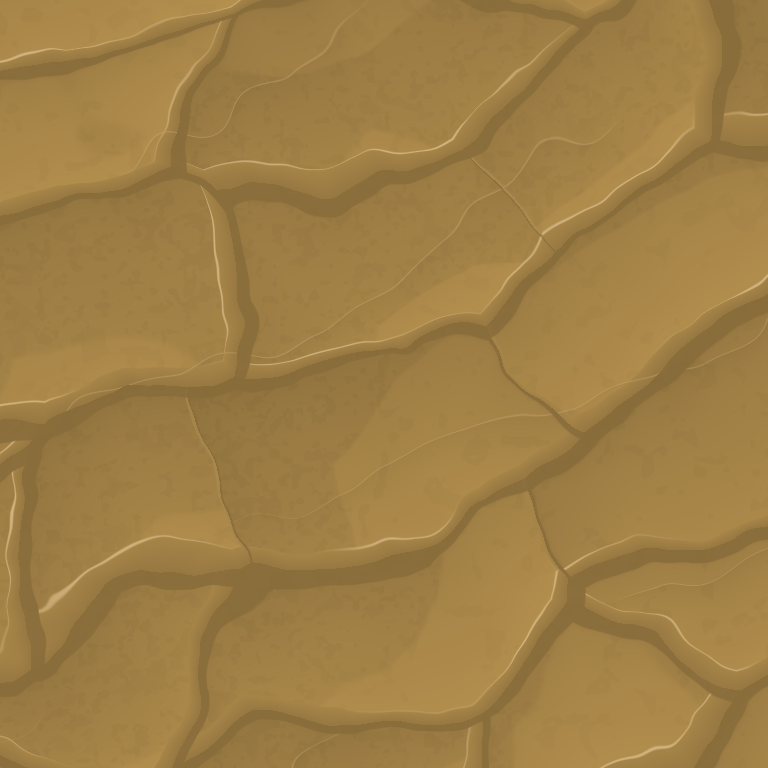
Reproduce this texture procedurally as a WebGL 2 fragment shader.

```glsl
#version 300 es
precision highp float;

uniform vec2 u_resolution;
out vec4 fragColor;

struct Slab {
    vec2 fromCentre;
    float id;
    float bevel;   // distance to the chamfer, negative inside it
    float shadow;  // distance to the dropped shadow, negative inside it
    float lit;     // how much the nearest lower edge faces down
};

float hash(vec2 p) {
    return fract(sin(dot(p, vec2(127.1, 311.7))) * 43758.5453);
}

vec2 hash2(vec2 p) {
    return vec2(hash(p), hash(p + 17.3));
}

float noise(vec2 p) {
    vec2 i = floor(p), f = fract(p);
    f = f * f * (3.0 - 2.0 * f);
    return mix(mix(hash(i), hash(i + vec2(1, 0)), f.x),
               mix(hash(i + vec2(0, 1)), hash(i + vec2(1, 1)), f.x), f.y);
}

vec2 wobble(vec2 p, float frequency, float amount) {
    vec2 s = p * frequency;
    return amount * (vec2(noise(s), noise(s + 31.7)) - 0.5);
}

vec2 cellPoint(vec2 cell) {
    return cell + 0.1 + 0.8 * hash2(cell);
}

// Stretched cells whose edges overlap like stone ledges
Slab slabAt(vec2 q, vec2 density, vec2 down, float rim, float drop) {
    vec2 g = q * density, home = floor(g), cell = home, centre = vec2(9.0);
    for (int j = -1; j <= 1; j++)
    for (int i = -1; i <= 1; i++) {
        vec2 c = home + vec2(i, j);
        vec2 r = cellPoint(c) - g;
        if (dot(r, r) < dot(centre, centre)) { centre = r; cell = c; }
    }
    Slab s = Slab(-centre / density, hash(cell + 5.1), 1.0, 1.0, 0.0);
    for (int j = -2; j <= 2; j++)
    for (int i = -2; i <= 2; i++) {
        if (i == 0 && j == 0) continue;
        vec2 r = cellPoint(cell + vec2(i, j)) - g;
        vec2 n = normalize(r - centre);
        vec2 slope = n * density;
        float d = dot(0.5 * (r + centre), n) / length(slope);
        float facing = dot(normalize(slope), down);
        float strength = smoothstep(0.0, 0.6, abs(facing));
        if (facing > 0.0) {
            float b = d - rim * strength;
            if (b < s.bevel) { s.bevel = b; s.lit = strength; }
        } else {
            s.shadow = min(s.shadow, d - drop * strength);
        }
    }
    return s;
}

// Small irregular flecks covering the stone
float flecks(vec2 p, float frequency, float threshold) {
    vec2 s = p * frequency;
    float n = 0.7 * noise(s) + 0.3 * noise(s * 2.3 + 9.0);
    return smoothstep(threshold, threshold + 0.05, n);
}

float inside(float d, float soft) {
    return 1.0 - smoothstep(-soft, soft, d);
}

void main() {
    vec2 p = gl_FragCoord.xy / u_resolution.y;
    float px = 1.0 / u_resolution.y;
    vec2 along = normalize(vec2(0.88, 0.45));
    vec2 q = vec2(dot(p, along), dot(p, vec2(-along.y, along.x))) + 3.0;

    // Broken ledges
    vec2 bent = q + wobble(q, 4.0, 0.13) + wobble(q, 13.0, 0.035) + wobble(q, 38.0, 0.008);
    vec2 down = normalize(vec2(0.15, -0.99));
    float rim = 0.027 * mix(0.35, 1.35, noise(q * 6.0));
    float drop = 0.019 * mix(0.4, 1.4, noise(q * 7.0 + 40.0));
    Slab slab = slabAt(bent, vec2(2.3, 4.5), down, rim, drop);

    // Slab faces with broad shade
    float tone = 0.86 + 0.12 * (slab.id - 0.5) + 0.8 * dot(slab.fromCentre, down);
    tone += 0.07 * slab.lit * exp(-max(slab.bevel, 0.0) / 0.04);
    tone -= 0.16 * exp(-max(slab.shadow, 0.0) / 0.06);
    float reach = 0.17 * smoothstep(0.42, 0.7, noise(q * 2.6 + 12.0));
    float shade = inside(slab.shadow - reach, 0.007);
    tone -= 0.13 * shade;

    // Faint seams
    float seamRow = q.y * 3.2 + 0.9 * noise(q * 3.0 + 7.0) + 0.16 * noise(q * 16.0);
    float seam = (fract(seamRow) - 0.5) / 3.2;
    float seamMask = smoothstep(0.56, 0.72, noise(q * 3.3 + 60.0));
    tone -= 0.12 * seamMask * inside(seam, px) * exp(min(seam, 0.0) / 0.03);

    // Coarse and fine speckle
    float coarse = flecks(p + wobble(p, 25.0, 0.02), 52.0, 0.65);
    float fine = flecks(p, 95.0, 0.64) * shade;
    tone -= 0.085 * max(coarse * mix(0.5, 1.0, noise(p * 5.0)), fine);

    // Chamfers and dropped shadows
    float depth = clamp(-slab.bevel / rim, 0.0, 1.0);
    tone = mix(tone, mix(0.82, 0.5, depth), inside(slab.bevel, px));
    tone = mix(tone, 0.2, 0.85 * inside(slab.shadow, px));

    vec3 deepStone = vec3(0.49, 0.39, 0.21);
    vec3 lightStone = vec3(0.69, 0.55, 0.30);
    vec3 glint = vec3(0.82, 0.70, 0.49);
    vec3 colour = mix(deepStone, lightStone, clamp(tone, -0.1, 1.1));

    // Thin bright rims
    float rimWidth = 0.0022 * noise(q * 18.0 + 3.0);
    float rimMask = slab.lit * smoothstep(0.3, 0.6, noise(q * 5.0 + 80.0));
    float rimLine = inside(abs(slab.bevel) - rimWidth, px) * rimMask;
    float seamLine = inside(abs(seam) - 0.0008, px) * seamMask * 0.4;
    colour = mix(colour, glint, max(rimLine, seamLine) * (1.0 - inside(slab.shadow, px)));
    fragColor = vec4(colour, 1.0);
}
```
